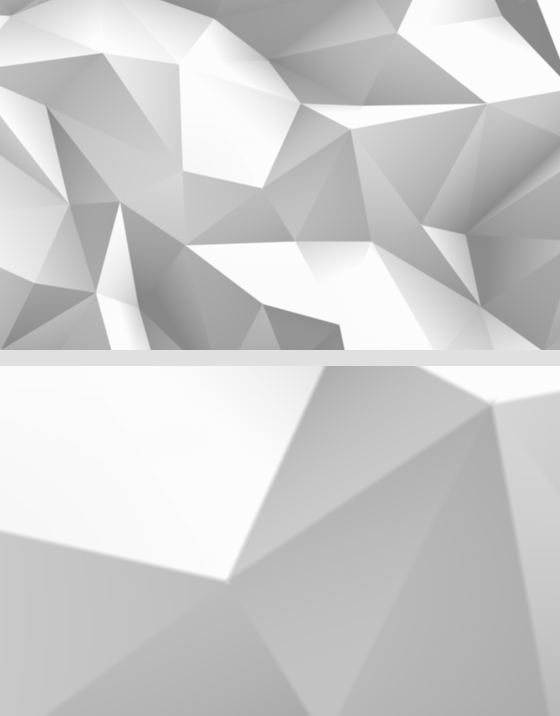
Top, the full canvas; bottom, a detail of the centre.
Give the GLSL for this background, as a WebGL 1 fragment shader.

```glsl
precision highp float;

uniform vec2 u_resolution;

#define ROWS 4.2          // facet cells over the canvas height
#define JITTER 0.46       // vertex scatter inside a cell
#define RELIEF 0.95       // height of the folds
#define GRID_ANGLE 0.45
#define LIGHT_ANGLE 0.75
#define MID_TONE 0.82
#define LIT_GAIN 0.56
#define SHADE_GAIN 0.30
#define OCCLUSION 0.38    // darkening of valleys
#define FACET_FADE 0.18   // tonal drift inside a facet
#define EDGE_BLUR 0.0034  // half width of a crease
#define SEED 23.0

vec3 hash3(vec2 cell) {
    vec3 q = fract(vec3(cell.xyx + SEED) * vec3(0.1031, 0.1030, 0.0973));
    q += dot(q, q.yxz + 33.33);
    return fract((q.xxy + q.yzz) * q.zyx);
}

float cross2(vec2 a, vec2 b) {
    return a.x * b.y - a.y * b.x;
}

float cornerSlope(vec2 cell, vec2 corner, vec2 local) {
    return dot(hash3(cell + corner).xy * 2.0 - 1.0, local - corner);
}

float gradientNoise(vec2 p) {
    vec2 cell = floor(p);
    vec2 f = fract(p);
    vec2 s = f * f * f * (f * (f * 6.0 - 15.0) + 10.0);
    vec2 e = vec2(1.0, 0.0);
    float low = mix(cornerSlope(cell, e.yy, f), cornerSlope(cell, e.xy, f), s.x);
    float high = mix(cornerSlope(cell, e.yx, f), cornerSlope(cell, e.xx, f), s.x);
    return mix(low, high, s.y);
}

// Scattered grid vertex: plane position and height
vec3 foldVertex(vec2 cell) {
    vec3 r = hash3(cell);
    return vec3(cell + 0.5 + JITTER * (2.0 * r.xy - 1.0), RELIEF * r.z);
}

// Returns tone * coverage and coverage of one triangle
vec2 shadeFacet(vec2 p, vec3 a, vec3 b, vec3 c, vec2 id, vec2 light, float blur) {
    vec2 ab = b.xy - a.xy;
    vec2 bc = c.xy - b.xy;
    vec2 ca = a.xy - c.xy;
    float area = max(cross2(ab, -ca), 0.0001);
    vec3 sides = vec3(cross2(bc, p - b.xy), cross2(ca, p - c.xy), cross2(ab, p - a.xy));

    vec3 inset = sides / vec3(length(bc), length(ca), length(ab));
    float coverage = smoothstep(-blur, blur, min(inset.x, min(inset.y, inset.z)));

    vec3 weights = clamp(sides / area, 0.0, 1.0);
    float depth = 1.0 - dot(weights, vec3(a.z, b.z, c.z)) / RELIEF;
    float fade = dot(weights, hash3(id)) - 0.5;
    float facing = dot(normalize(cross(b - a, c - a)).xy, light);

    // Direct light first, then valley shadow so bright facets fade too
    float tone = MID_TONE + facing * (facing > 0.0 ? LIT_GAIN : SHADE_GAIN);
    tone = min(tone + FACET_FADE * fade, 1.12);
    tone *= 1.0 - OCCLUSION * depth * depth;
    return vec2(clamp(tone, 0.53, 0.99), 1.0) * coverage;
}

void main() {
    vec2 uv = (gl_FragCoord.xy - 0.5 * u_resolution) / u_resolution.y;
    float cs = cos(GRID_ANGLE);
    float sn = sin(GRID_ANGLE);
    mat2 turn = mat2(cs, sn, -sn, cs);
    vec2 p = turn * uv * ROWS;
    vec2 light = turn * vec2(cos(LIGHT_ANGLE), sin(LIGHT_ANGLE));
    float blur = ROWS * max(EDGE_BLUR, 0.75 / u_resolution.y);
    vec2 home = floor(p - 0.5);

    // Gather the facets around the point, two per scattered quad
    vec2 sum = vec2(0.0);
    for (int j = -1; j <= 1; j++) {
        for (int i = -1; i <= 1; i++) {
            vec2 cell = home + vec2(float(i), float(j));
            vec3 a = foldVertex(cell);
            vec3 b = foldVertex(cell + vec2(1.0, 0.0));
            vec3 c = foldVertex(cell + vec2(1.0, 1.0));
            vec3 d = foldVertex(cell + vec2(0.0, 1.0));

            // Split along the diagonal that leaves the fuller triangles
            vec2 ac = c.xy - a.xy;
            vec2 bd = d.xy - b.xy;
            float splitAC = min(cross2(b.xy - a.xy, ac), cross2(ac, d.xy - a.xy));
            float splitBD = min(cross2(bd, a.xy - b.xy), cross2(c.xy - b.xy, bd));
            vec2 id = cell + vec2(57.0, 91.0);
            if (splitAC > splitBD) {
                sum += shadeFacet(p, a, b, c, id, light, blur);
                sum += shadeFacet(p, a, c, d, id + 40.0, light, blur);
            } else {
                sum += shadeFacet(p, a, b, d, id, light, blur);
                sum += shadeFacet(p, b, c, d, id + 40.0, light, blur);
            }
        }
    }

    // Slow drift over the canvas
    float tone = sum.x / max(sum.y, 0.001) + 0.06 * gradientNoise(uv * 2.0 + 5.0);
    gl_FragColor = vec4(vec3(clamp(tone, 0.53, 0.99)), 1.0);
}
```
